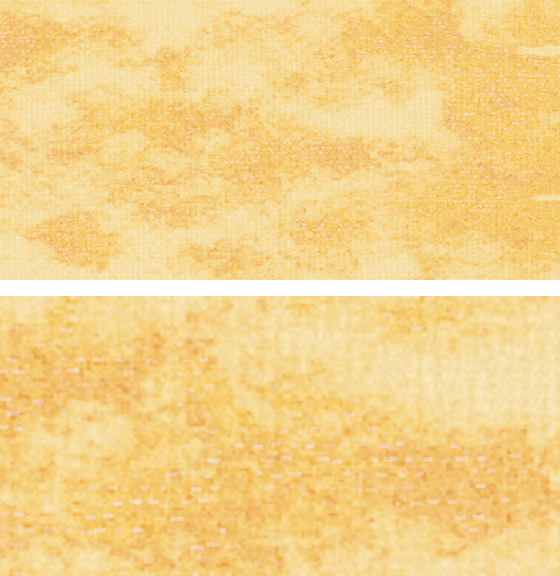
Top: the whole. Bottom: its middle third, enlarged.
Write a WebGL 2 fragment shader that draws this texture.

```glsl
#version 300 es
precision highp float;
// Draws coarse woven cloth with ragged gold and rose stains on pale yellow.

uniform vec2 u_resolution;
out vec4 outColor;

const vec3 PALE = vec3(0.965, 0.880, 0.665);
const vec3 STRAW = vec3(0.965, 0.850, 0.560);
const vec3 GOLD = vec3(0.965, 0.795, 0.400);
const vec3 ROSE = vec3(0.935, 0.700, 0.450);
const vec3 THREAD = vec3(0.965, 0.850, 0.740);
const float TAU = 6.2832;

float hash(vec2 p) {
  return fract(sin(dot(p, vec2(127.1, 311.7))) * 43758.5453);
}

float noise(vec2 p) {
  vec2 i = floor(p), f = fract(p);
  f = f * f * (3.0 - 2.0 * f);
  return mix(mix(hash(i), hash(i + vec2(1, 0)), f.x),
             mix(hash(i + vec2(0, 1)), hash(i + vec2(1, 1)), f.x), f.y);
}

float fbm(vec2 p, int octaves) {
  float sum = 0.0, amp = 0.5, total = 0.0;
  for (int i = 0; i < octaves; i++) {
    sum += amp * noise(p);
    total += amp;
    p = mat2(1.98, 0.16, -0.16, 1.98) * p + vec2(17.3, 9.1);
    amp *= 0.6;
  }
  return sum / total;
}

// Soft elliptical bump, 1 at its centre
float blob(vec2 p, vec2 centre, vec2 radius) {
  vec2 d = (p - centre) / radius;
  return exp(-dot(d, d));
}

// Broad placement of the stains: heavy sides, patchy middle, light top
float stainBias(vec2 p) {
  float bias = -0.12;
  bias += 0.25 * smoothstep(1.25, 1.95, p.x + 0.15 * (p.y - 0.5));
  bias += 0.24 * smoothstep(0.28, 0.0, p.x) * smoothstep(-0.1, 0.2, p.y);
  bias += 0.19 * blob(p, vec2(0.90, 0.60), vec2(0.55, 0.20));
  bias += 0.19 * blob(p, vec2(0.80, 0.11), vec2(0.42, 0.10));
  bias += 0.13 * blob(p, vec2(1.50, 0.80), vec2(0.35, 0.20));
  bias -= 0.12 * blob(p, vec2(1.37, 0.15), vec2(0.10, 0.35));
  bias -= 0.10 * smoothstep(0.86, 1.0, p.y);
  return bias;
}

// Short raised weft threads, one per cell, random in length and strength
float weftDashes(vec2 p, vec2 pitch, float pixel) {
  vec2 q = p / pitch;
  float row = floor(q.y);
  q.x += 0.5 * mod(row, 2.0) + 0.25 * hash(vec2(row, 3.0));
  vec2 cell = floor(q);
  float pick = hash(cell + 41.0);
  vec2 offset = vec2(hash(cell + 5.0), hash(cell + 8.0)) - 0.5;
  vec2 d = (fract(q) - 0.5 - offset * vec2(0.25, 0.3)) * pitch;
  vec2 halfSize = pitch * vec2(mix(0.12, 0.34, hash(cell)), 0.09);
  float dist = length(max(abs(d) - halfSize, 0.0));
  return smoothstep(pixel + 0.001, 0.0, dist) * smoothstep(0.1, 0.85, pick);
}

// Pale ragged streak reaching in from the right edge
float edgeStreak(vec2 p, float y, float reach, float thickness) {
  float along = smoothstep(2.0 - reach, 2.0 - 0.5 * reach, p.x);
  float ragged = thickness * along * (0.4 + fbm(p * vec2(28.0, 9.0), 3));
  float wander = 0.012 * (noise(p * vec2(14.0, 1.0)) - 0.5);
  return along * smoothstep(0.006, -0.004, abs(p.y - y + wander) - ragged);
}

void main() {
  vec2 p = gl_FragCoord.xy / u_resolution.y;
  p.x *= 2.0 * u_resolution.y / u_resolution.x;
  float pixel = 1.0 / u_resolution.y;

  // Stain shapes, drawn out sideways with crumbly edges
  vec2 warp = vec2(fbm(p * 9.0, 4), fbm(p * 9.0 + 31.0, 4)) - 0.5;
  vec2 s = p + warp * vec2(0.16, 0.09);
  float crumbs = fbm(p * vec2(48.0, 75.0), 3) - 0.5;
  float field = fbm(s * vec2(3.4, 7.0) + 4.0, 6) + stainBias(p) + 0.34 * crumbs;
  float wash = smoothstep(0.28, 0.50, field);
  float stain = smoothstep(0.44, 0.62, field);
  float sides = smoothstep(0.45, 0.0, p.x) + blob(p, vec2(0.85, 0.6), vec2(0.6, 0.3));
  float blush = fbm(s * vec2(5.0, 11.0) + 60.0, 4) + 0.10 * sides + 0.5 * crumbs;
  float rose = stain * smoothstep(0.42, 0.76, blush);

  // Streaks lift the dye away
  float kept = 1.0 - max(edgeStreak(p, 0.82, 0.22, 0.018), edgeStreak(p, 0.295, 0.14, 0.009));
  stain *= kept;
  rose *= kept;
  wash *= 0.1 + 0.9 * kept;

  vec3 color = mix(PALE, STRAW, wash);
  color = mix(color, GOLD, 0.85 * stain);
  color = mix(color, ROSE, 0.42 * rose);

  // Cloth: fine ribs, raised threads and fibre grain
  vec2 pitch = vec2(0.0210, 0.0172);
  vec2 cloth = p + 0.006 * (vec2(noise(p * 7.0), noise(p * 7.0 + 20.0)) - 0.5);
  vec2 rib = cos(TAU * cloth / pitch);
  color += (0.009 * rib.x + 0.006 * rib.y) * vec3(0.4, 0.8, 1.6);
  float worn = smoothstep(0.32, 0.58, fbm(p * vec2(4.0, 6.0) + 80.0, 3) + 0.12 * sides);
  float dash = weftDashes(cloth, pitch, pixel);
  color = mix(color, THREAD, dash * kept * (0.12 + 0.78 * max(stain, 0.4 * wash) * worn));

  float grain = noise(p * vec2(210.0, 250.0)) + noise(p * vec2(250.0, 150.0) + 50.0) - 1.0;
  color += grain * (0.85 + 0.4 * stain) * vec3(0.018, 0.048, 0.105);
  float fleck = smoothstep(0.68, 0.90, noise(p * vec2(110.0, 150.0) + 12.0)) * wash;
  color -= fleck * (0.25 + stain) * vec3(0.016, 0.060, 0.070);
  outColor = vec4(clamp(color, 0.0, 1.0), 1.0);
}
```
